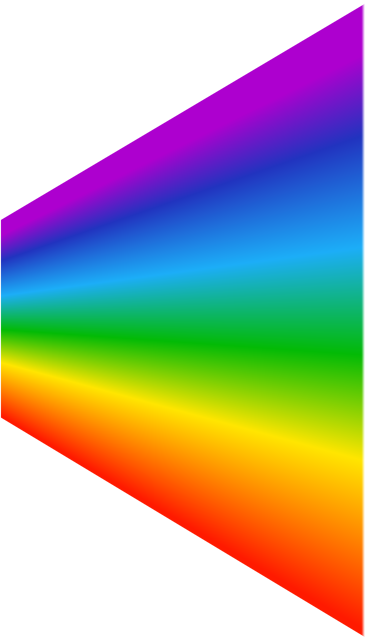
This background is drawn by a Shadertoy shader. Its source:

```glsl
// A rainbow fan opening to the right on white: each colour follows a ray
// from a hidden apex left of the canvas, so hue depends on ray slope alone.
// Straight edges clip the fan; the right side fades out softly.

// Blends to the next colour between two ray slopes.
vec3 addStop(vec3 base, vec3 next, float fromSlope, float toSlope, float slope) {
    return mix(base, next, clamp((slope - fromSlope) / (toSlope - fromSlope), 0.0, 1.0));
}

// Spectrum from red at the lowest ray to violet at the highest.
vec3 spectrum(float slope) {
    vec3 color = vec3(1.0, 0.10, 0.0);
    color = addStop(color, vec3(1.0, 0.90, 0.0), -0.590, -0.270, slope);
    color = addStop(color, vec3(0.01, 0.73, 0.02), -0.270, -0.070, slope);
    color = addStop(color, vec3(0.11, 0.68, 0.97), -0.070, 0.134, slope);
    color = addStop(color, vec3(0.13, 0.20, 0.75), 0.134, 0.346, slope);
    return addStop(color, vec3(0.68, 0.0, 0.81), 0.346, 0.500, slope);
}

void mainImage(out vec4 fragColor, in vec2 fragCoord) {
    // Canvas height is one unit; rays are measured from the apex.
    vec2 p = fragCoord / iResolution.y;
    vec2 ray = p - vec2(-0.2565, 0.5031);
    float slope = ray.y / ray.x;
    float soft = 0.7 / iResolution.y;

    // Signed distances to the slanted sides, positive inside.
    float upper = (0.594 * ray.x - ray.y) / length(vec2(0.594, 1.0));
    float lower = (ray.y + 0.603 * ray.x) / length(vec2(0.603, 1.0));
    float fan = smoothstep(-soft, soft, min(upper, lower));

    // Crisp left edge and a wider fade on the right.
    fan *= smoothstep(-soft, soft, p.x - 0.0015);
    fan *= 1.0 - smoothstep(0.564, 0.571, p.x);

    fragColor = vec4(mix(vec3(1.0), spectrum(slope), fan), 1.0);
}
```
